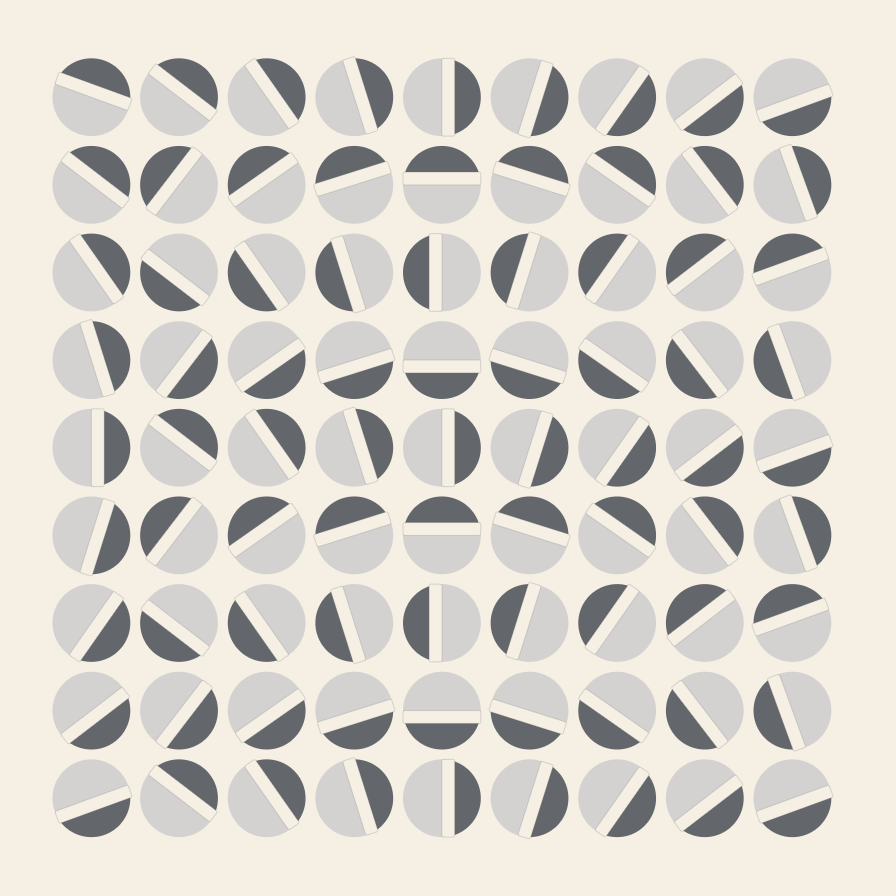
Reproduce this pattern procedurally as a Shadertoy shader.

```glsl
// A nine by nine grid of two-tone discs, each crossed by a pale off-centre bar.
// Discs turn steadily along each row and by a quarter turn from row to row;
// the first column turns steadily downwards instead. Shapes are distance fields.

const vec3 CREAM = vec3(0.96, 0.94, 0.89);
const vec3 LIGHT_GREY = vec3(0.83, 0.82, 0.82);
const vec3 DARK_GREY = vec3(0.39, 0.40, 0.42);

const vec2 GRID_CENTER = vec2(-0.0068, 0.0003);
const float SPACING = 0.0978;
const float GRID_REACH = 4.0;          // cells on each side of the middle one
const float DISC_RADIUS = 0.0434;
const float BAR_HALF_WIDTH = 0.0072;
const float BAR_OFFSET = 0.0071;
const float BAR_CORNER = 0.0022;
const float HAIRLINE = 0.0007;

float coverage(float dist, float pixel) {
    return clamp(0.5 - dist / pixel, 0.0, 1.0);
}

float roundedBox(vec2 p, vec2 halfSize, float corner) {
    vec2 q = abs(p) - halfSize + corner;
    return length(max(q, 0.0)) + min(max(q.x, q.y), 0.0) - corner;
}

vec2 rotate(vec2 p, float angle) {
    float c = cos(angle), s = sin(angle);
    return vec2(c * p.x + s * p.y, c * p.y - s * p.x);
}

// Direction of the dark side for a cell counted from the grid middle
float cellAngle(vec2 cell) {
    float turned = -17.5 * cell.x - 90.0 * cell.y;
    float firstColumn = 17.5 * cell.y;
    return radians(cell.x < 0.5 - GRID_REACH ? firstColumn : turned);
}

// One disc, with its dark side towards positive x
vec3 barredDisc(vec2 p, float pixel) {
    float disc = coverage(length(p) - DISC_RADIUS, pixel);
    float darkSide = coverage(BAR_OFFSET - p.x, pixel);
    vec3 color = mix(CREAM, mix(LIGHT_GREY, DARK_GREY, darkSide), disc);

    // Bar over the disc, edged by a faint hairline
    vec2 barSize = vec2(BAR_HALF_WIDTH, DISC_RADIUS);
    float bar = roundedBox(p - vec2(BAR_OFFSET, 0.0), barSize, BAR_CORNER);
    color = mix(color, CREAM, coverage(bar, pixel));
    float lineWidth = max(HAIRLINE, pixel);
    float edge = coverage(abs(bar) - 0.5 * lineWidth, pixel);
    return mix(color, DARK_GREY, 0.35 * edge * HAIRLINE / lineWidth);
}

void mainImage(out vec4 fragColor, in vec2 fragCoord) {
    float pixel = 1.0 / min(iResolution.x, iResolution.y);
    vec2 p = (fragCoord - 0.5 * iResolution.xy) * pixel - GRID_CENTER;

    // Nearest cell, kept within the grid so the margin stays plain
    vec2 cell = clamp(round(p / SPACING), -GRID_REACH, GRID_REACH);
    vec2 local = rotate(p - cell * SPACING, cellAngle(cell));

    fragColor = vec4(barredDisc(local, pixel), 1.0);
}
```
